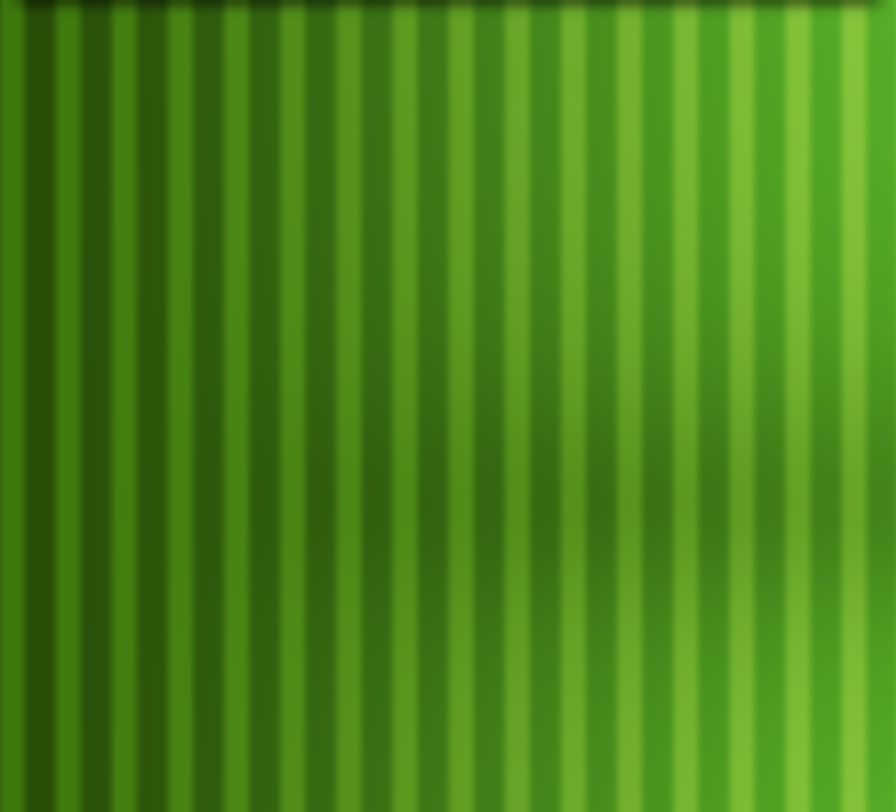
This pattern is drawn by a Shadertoy shader. Its source:

```glsl
// Vertical soft-edged green stripes, brightening from left to right.
// A periodic distance gives the stripes; a glow value dimmed by a broad
// horizontal crease tints them, and a thin shadow lies along the top edge.

const float STRIPE_COUNT   = 15.96;   // periods across the width
const float FIRST_CENTER   = 0.0134;  // center of the leftmost light stripe
const float LIGHT_HALF     = 0.22;    // half width of a light stripe, in periods
const float EDGE_SOFTNESS  = 0.115;   // half width of the edge blend, in periods
const float GLOW_CURVE     = 0.6;     // 0 is a linear rise, 1 is an S curve
const float GLOW_BASE      = 0.03;
const float CREASE_HEIGHT  = 0.38;
const float SPREAD_ABOVE   = 0.19;
const float SPREAD_BELOW   = 0.16;
const float CREASE_DEPTH   = 0.43;
const float SHADOW_HEIGHT  = 0.012;
const float SHADOW_DEPTH   = 0.42;
const float SHADOW_INSET   = 0.04;    // fade of the shadow at both corners

const vec3 DARK_DIM     = vec3(0.15, 0.285, 0.025);
const vec3 DARK_BRIGHT  = vec3(0.34, 0.68, 0.15);
const vec3 LIGHT_DIM    = vec3(0.23, 0.46, 0.04);
const vec3 LIGHT_BRIGHT = vec3(0.53, 0.78, 0.23);

// Coverage of the light stripes, 0 to 1
float lightStripe(float x) {
    float phase = (x - FIRST_CENTER) * STRIPE_COUNT;
    float centerDistance = abs(fract(phase + 0.5) - 0.5);
    float blend = max(EDGE_SOFTNESS, STRIPE_COUNT / iResolution.x);
    return 1.0 - smoothstep(LIGHT_HALF - blend, LIGHT_HALF + blend, centerDistance);
}

// Brightness rises to the right; the crease deepens with it
float glow(vec2 uv) {
    float rise = mix(uv.x, smoothstep(0.0, 1.0, uv.x), GLOW_CURVE) + GLOW_BASE;
    float offset = uv.y - CREASE_HEIGHT;
    offset /= offset > 0.0 ? SPREAD_ABOVE : SPREAD_BELOW;
    float crease = CREASE_DEPTH * smoothstep(0.05, 0.85, uv.x) / (1.0 + offset * offset);
    return clamp(rise - crease, 0.0, 1.0);
}

// Narrow shadow along the top edge, fading at the corners
float topShadow(vec2 uv) {
    float depth = (1.0 - uv.y) / SHADOW_HEIGHT;
    float corners = smoothstep(0.0, SHADOW_INSET, min(uv.x, 1.0 - uv.x));
    return SHADOW_DEPTH * corners * exp(-depth * depth);
}

void mainImage(out vec4 fragColor, in vec2 fragCoord) {
    vec2 uv = fragCoord / iResolution.xy;
    float brightness = glow(uv);

    vec3 darkColor = mix(DARK_DIM, DARK_BRIGHT, brightness);
    vec3 lightColor = mix(LIGHT_DIM, LIGHT_BRIGHT, brightness);
    vec3 color = mix(darkColor, lightColor, lightStripe(uv.x));

    color *= 1.0 - topShadow(uv);
    fragColor = vec4(color, 1.0);
}
```
